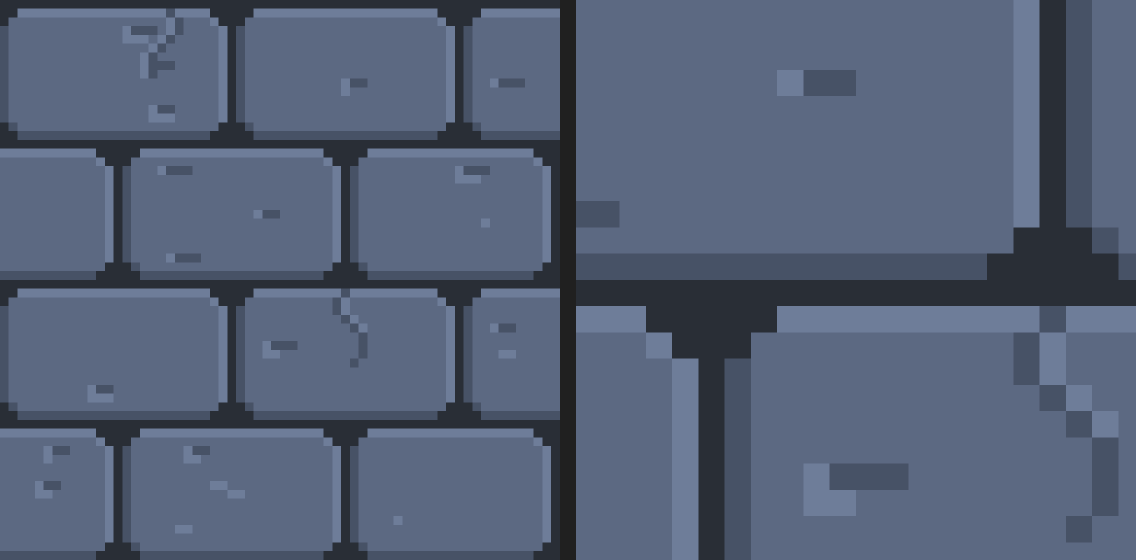
Left, the full canvas; right, a detail of the centre.
This texture is drawn by a Shadertoy shader. Its source:

```glsl
const vec3 MORTAR = vec3(0.16, 0.18, 0.21);
const vec3 STONE = vec3(0.36, 0.41, 0.51);
const vec3 LIGHT = vec3(0.43, 0.49, 0.60);
const vec3 SHADE = vec3(0.28, 0.32, 0.40);

const float GRID = 64.0;          // square cells along each side
const float COURSE = 16.0;        // cells per course of bricks
const float PITCH = 26.0;         // cells from joint to joint
const float CORNER = 2.0;         // cells cut from each corner
const float SNAP = 3.0;           // joints this near the border move onto it
const int CHIP_SLOTS = 3;         // possible marks per brick
const vec3 CHIP_CHANCE = vec3(0.35, 0.8, 0.55);
const float FLECK_SHARE = 0.75;   // share of pale flecks in the lowest course
const float CRACK_SWAY = 1.7;
const float CRACK_BEND = 0.65;
const int SAMPLES = 2;            // antialiasing samples per axis

float hash(vec3 p) {
    p = fract(p * vec3(0.1031, 0.1030, 0.0973));
    p += dot(p, p.yzx + 33.33);
    return fract((p.x + p.y) * p.z);
}

bool within(float x, float first, float count) {
    return x >= first && x < first + count;
}

// Column of a vertical joint, every other course shifted by half a brick
float jointColumn(float index, float course) {
    float x = index * PITCH - 0.5 * PITCH * mod(course, 2.0);
    if (abs(x) < SNAP) return -1.0;
    if (abs(x - GRID) < SNAP) return GRID - 1.0;
    return x;
}

// Dark dash with a lit left end and a lit lower lip
vec3 chip(vec3 color, vec2 d, vec3 seed) {
    float size = 2.0 + step(0.55, hash(seed + 11.0));
    float lip = floor(hash(seed + 23.0) * 4.0);
    if (d.y == 0.0 && within(d.x, 0.0, size)) return SHADE;
    if (d == vec2(-1.0, 0.0)) return LIGHT;
    if (d.y == 1.0 && within(d.x, -1.0, lip)) return LIGHT;
    return color;
}

// One or two short pale dashes, stepped downwards
vec3 fleck(vec3 color, vec2 d, vec3 seed) {
    float size = 1.0 + step(0.3, hash(seed + 31.0));
    bool paired = hash(seed + 47.0) > 0.6;
    if (d.y == 0.0 && within(d.x, 0.0, size)) return LIGHT;
    if (paired && d.y == 1.0 && within(d.x, size, 2.0)) return LIGHT;
    return color;
}

vec3 addMarks(vec3 color, vec2 cell, float left, float right, vec2 brick) {
    float first = max(left, 0.0) + 4.0;
    float last = min(right, GRID - 1.0) - 5.0;
    float fleckChance = FLECK_SHARE * brick.y / (GRID / COURSE - 1.0);
    for (int i = 0; i < CHIP_SLOTS; i++) {
        vec3 seed = vec3(brick * 7.0, float(i) * 5.0) + 3.0;
        if (hash(seed) > CHIP_CHANCE[i]) continue;
        vec2 origin = vec2(floor(mix(first, last, hash(seed + 61.0))),
                           3.0 + 4.0 * float(i) + floor(hash(seed + 79.0) * 3.0));
        vec2 d = cell - origin;
        color = hash(seed + 97.0) < fleckChance ? fleck(color, d, seed)
                                                : chip(color, d, seed);
    }
    return color;
}

// Winding crack from the top edge, mirrored in alternate cracked courses
vec3 addCrack(vec3 color, vec2 cell, float left, float course) {
    float side = 1.0 - course;
    float start = left + 15.5 + 3.5 * side;
    float sway = floor(CRACK_SWAY * cos((cell.y - 2.5) * CRACK_BEND));
    sway = floor(CRACK_SWAY * cos((cell.y - 2.5) * CRACK_BEND) - 0.5 + 0.5);
    float d = cell.x - start - side * sway;
    if (d == 0.0 && within(cell.y, 1.0, 8.5 - 0.5 * side)) return SHADE;
    if (d == -side && within(cell.y, 2.0, 5.5 + 1.5 * side)) return LIGHT;
    return color;
}

vec3 wall(vec2 uv) {
    vec2 cell = floor(vec2(uv.x, 1.0 - uv.y) * GRID);
    float course = floor(cell.y / COURSE);
    cell.y = mod(cell.y, COURSE);

    // Distances in cells from the four sides of the brick
    float index = floor((cell.x + 0.5 * PITCH * mod(course, 2.0)) / PITCH);
    float left = jointColumn(index, course) + 1.0;
    float right = jointColumn(index + 1.0, course) - 1.0;
    float l = cell.x - left, r = right - cell.x;
    float t = cell.y - 1.0, b = COURSE - 1.0 - cell.y;

    if (min(min(l, r), t) < 0.0 || min(l, r) + min(t, b) < CORNER) return MORTAR;

    // Bevel lit from the upper right
    vec3 color = STONE;
    if (l == 0.0 || b == 0.0 || (l == 1.0 && b == 1.0)) color = SHADE;
    if (r == 0.0 || t == 0.0 || (r == 1.0 && t == 1.0)) color = LIGHT;

    color = addMarks(color, cell, left, right, vec2(index, course));
    if (index * 2.0 == course) color = addCrack(color, cell, left, course);
    return color;
}

void mainImage(out vec4 fragColor, in vec2 fragCoord) {
    vec3 sum = vec3(0.0);
    for (int i = 0; i < SAMPLES * SAMPLES; i++) {
        vec2 offset = (vec2(i % SAMPLES, i / SAMPLES) + 0.5) / float(SAMPLES) - 0.5;
        sum += wall((fragCoord + offset) / iResolution.xy);
    }
    fragColor = vec4(sum / float(SAMPLES * SAMPLES), 1.0);
}
```
